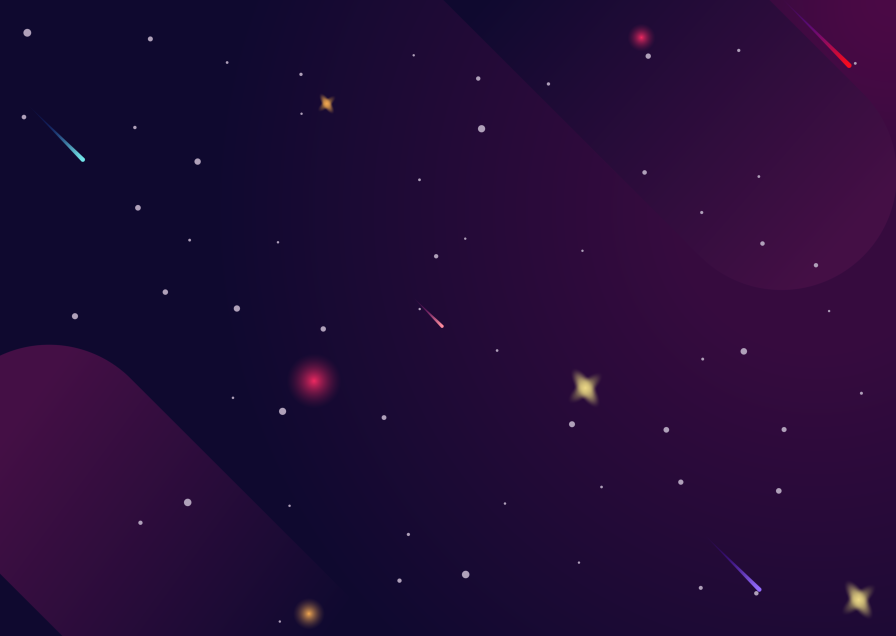
Reproduce this background procedurally as a WebGL 1 fragment shader.

```glsl
precision highp float;

uniform vec2 u_resolution;

const vec3 NAVY = vec3(0.058, 0.036, 0.185);
const vec3 PLUM = vec3(0.212, 0.042, 0.245);
const vec3 MAROON = vec3(0.265, 0.058, 0.270);
const vec3 STAR = vec3(0.69, 0.63, 0.73);
const vec3 ROSE = vec3(0.93, 0.16, 0.38);
const vec3 AMBER = vec3(0.95, 0.66, 0.32);
const vec3 CREAM = vec3(0.93, 0.85, 0.53);
const vec2 UP_LEFT = vec2(-0.70711, 0.70711);

float hash(vec2 p) {
  return fract(sin(dot(p, vec2(127.1, 311.7))) * 43758.5453);
}

// Antialiased coverage of a signed distance
float cover(float dist, float px) {
  return 1.0 - smoothstep(-0.7 * px, 0.7 * px, dist);
}

float segment(vec2 p, vec2 a, vec2 b) {
  vec2 ab = b - a;
  return length(p - a - ab * clamp(dot(p - a, ab) / dot(ab, ab), 0.0, 1.0));
}

// Goes from 0 at a to 1 at b
float ramp(vec2 p, vec2 a, vec2 b) {
  return clamp(dot(p - a, b - a) / dot(b - a, b - a), 0.0, 1.0);
}

vec3 band(vec3 base, vec2 p, vec2 a, vec2 b, vec2 darkEnd, vec2 lightEnd, float px) {
  vec3 fill = mix(NAVY, MAROON, ramp(p, darkEnd, lightEnd));
  return mix(base, fill, cover(segment(p, a, b) - 0.181, px));
}

// Tapered streak falling towards the lower right
vec3 meteor(vec3 base, vec2 p, vec2 head, float len, float width, vec3 tip, vec3 tail, float px) {
  vec2 q = p - head;
  float t = clamp(dot(q, UP_LEFT) / len, 0.0, 1.0);
  float dist = length(q - UP_LEFT * t * len) - width * (1.0 - t);
  return mix(base, mix(tip, tail, smoothstep(0.0, 0.75, t)), cover(dist, px) * (1.0 - t));
}

vec3 glow(vec3 base, vec2 p, vec2 center, float radius, vec3 color) {
  float f = max(1.0 - length(p - center) / radius, 0.0);
  return mix(base, color, f * (0.35 + 0.65 * f));
}

float petal(vec2 q, float angle, vec2 radii) {
  float c = cos(angle);
  float s = sin(angle);
  vec2 r = vec2(c * q.x + s * q.y, c * q.y - s * q.x) / radii;
  return 1.0 - smoothstep(0.25, 1.0, length(r));
}

// Two crossed soft petals with a bright heart
vec3 sparkle(vec3 base, vec2 p, vec2 center, float size, vec3 color) {
  vec2 q = p - center;
  base = mix(base, color * 0.72, 0.62 * petal(q, 0.72, vec2(1.05, 0.40) * size));
  base = mix(base, color * 0.86, 0.80 * petal(q, -0.99, vec2(1.10, 0.43) * size));
  return glow(base, p, center, size * 0.55, color);
}

// One jittered star per cell, sparse towards the lower left
float stars(vec2 p, float px) {
  const float CELL = 0.14;
  vec2 id = floor(p / CELL);
  vec2 jitter = vec2(hash(id + 3.1), hash(id + 17.7));
  vec2 center = (id + 0.1 + 0.8 * jitter) * CELL;
  float size = hash(id + 41.3);
  float radius = mix(0.0018, 0.0062, size * size);
  float density = mix(0.15, 0.92, smoothstep(0.10, 0.42, center.x + 0.25 * center.y));
  density *= 1.0 - 0.65 * smoothstep(1.17, 1.28, center.x);
  return cover(length(p - center) - radius, px) * step(hash(id + 71.9), density);
}

void main() {
  float px = 1.0 / u_resolution.y;
  vec2 p = gl_FragCoord.xy * px;
  p.x *= 1.4066 * u_resolution.y / u_resolution.x;

  // Sky
  float haze = 1.0 - clamp(length(p - vec2(1.282, 0.67)) / 0.95, 0.0, 1.0);
  vec3 color = mix(NAVY, PLUM, min(haze * 1.3, 1.0));
  float corner = 1.0 - smoothstep(0.0, 0.34, length(p - vec2(1.40, 1.0)));
  color = mix(color, vec3(0.29, 0.035, 0.27), corner);

  // Diagonal bands
  color = band(color, p, vec2(1.227, 0.725), vec2(0.527, 1.425),
               vec2(0.76, 1.0), vec2(1.264, 0.56), px);
  color = band(color, p, vec2(0.077, 0.277), vec2(0.777, -0.423),
               vec2(0.55, 0.048), vec2(0.073, 0.396), px);

  color = mix(color, STAR, stars(p, px));

  // Glowing stars
  color = glow(color, p, vec2(1.007, 0.941), 0.022, ROSE);
  color = glow(color, p, vec2(0.493, 0.401), 0.043, ROSE);
  color = glow(color, p, vec2(0.485, 0.035), 0.025, AMBER);
  color = sparkle(color, p, vec2(0.513, 0.837), 0.018, AMBER);
  color = sparkle(color, p, vec2(0.919, 0.390), 0.034, CREAM);
  color = sparkle(color, p, vec2(1.348, 0.057), 0.034, CREAM);

  // Meteors
  color = meteor(color, p, vec2(0.130, 0.749), 0.120, 0.0034, vec3(0.45, 0.90, 0.92), vec3(0.08, 0.25, 0.65), px);
  color = meteor(color, p, vec2(1.333, 0.897), 0.150, 0.0038, vec3(0.98, 0.04, 0.12), vec3(0.45, 0.05, 0.80), px);
  color = meteor(color, p, vec2(0.694, 0.487), 0.063, 0.0025, vec3(1.00, 0.55, 0.62), vec3(0.70, 0.15, 0.55), px);
  color = meteor(color, p, vec2(1.192, 0.073), 0.122, 0.0034, vec3(0.58, 0.42, 1.00), vec3(0.30, 0.06, 0.75), px);

  gl_FragColor = vec4(color, 1.0);
}
```
